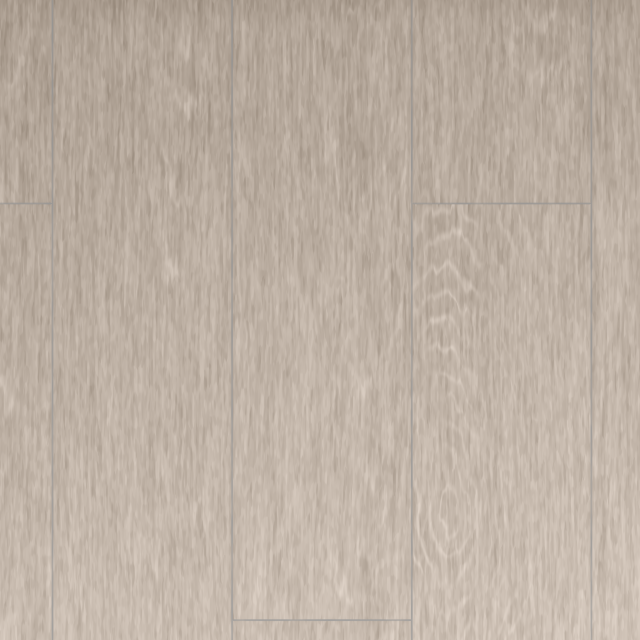
This texture is drawn by a Shadertoy shader. Its source:

```glsl
// Pale oak floor: wide upright planks with staggered end joints and thin grey seams.
// Stretched cellular noise makes the fibres; contours of a warped, elongated
// distance field make the growth rings, under a soft top-to-bottom light.

vec2 hash2(vec2 c) {
    return fract(sin(vec2(dot(c, vec2(127.1, 311.7)), dot(c, vec2(269.5, 183.3)))) * 43758.5);
}

// Smooth cellular noise: random cell tones blended by distance, about -1 to 1
float fibre(vec2 p) {
    vec2 cell = floor(p);
    float sum = 0.0, total = 0.0;
    for (int j = -1; j <= 1; j++) {
        for (int i = -1; i <= 1; i++) {
            vec2 id = cell + vec2(i, j);
            vec2 d = id + hash2(id) - p;
            float w = exp(-6.0 * dot(d, d));
            sum += w * (2.0 * hash2(id + 37.0).x - 1.0);
            total += w;
        }
    }
    return sum / total;
}

// Thin light growth rings; q is measured from the plank's left edge
float growthRings(vec2 q, vec2 plank, vec2 seed) {
    bool arched = plank == vec2(2.0, -1.0);
    vec2 heart = arched ? vec2(0.055, 0.2) : vec2(0.2, 1.6 + 0.3 * seed.x);
    float stretch = arched ? 0.36 : 0.12;

    // Layered sines make the rings wander sideways
    float sway = 0.007 * sin(q.y * 8.0 + seed.x * 6.3)
               + 0.004 * sin(q.y * 21.0 + q.x * 30.0 + seed.y * 6.3)
               + 0.002 * sin(q.y * 57.0 - q.x * 70.0);
    vec2 u = q - heart + vec2(sway, 0.0);
    float radius = length(u * vec2(1.0, stretch));
    float feather = 0.22 * fibre(q * vec2(110.0, 26.0) + seed * 50.0)
                  + 0.40 * fibre(q * vec2(18.0, 7.0) + seed * 90.0);
    float ring = pow(0.5 + 0.5 * cos(6.2832 * (radius * 66.0 + feather)), 5.0);

    // Rings fade away from the heart and come and go in patches
    float spread = arched ? 0.12 : 0.055;
    float fade = 0.12 + 0.88 * exp(-u.x * u.x / (spread * spread));
    float patches = smoothstep(-0.5, 0.6, fibre(q * vec2(30.0, 9.0) + seed * 70.0));
    return (ring - 0.25) * fade * mix(0.2, 1.0, patches);
}

void mainImage(out vec4 fragColor, in vec2 fragCoord) {
    vec2 p = fragCoord / iResolution.xy;
    float pixel = 1.0 / min(iResolution.x, iResolution.y);

    // Plank layout: each column is shifted up by a third of a plank
    vec2 size = vec2(0.2807, 1.953);
    float column = floor((p.x - 0.082) / size.x);
    vec2 start = vec2(0.082 + column * size.x, 0.031 + (column - 1.0) * size.y / 3.0);
    float row = floor((p.y - start.y) / size.y);
    vec2 plank = vec2(column, row);
    vec2 seed = hash2(plank + 11.0);
    vec2 q = vec2(p.x - start.x, p.y);

    // Fibres from hair-fine to broad, bent slightly along the plank
    vec2 bent = q + vec2(0.003 * sin(q.y * 6.0 + seed.x * 6.3), 0.0) + seed * 7.0;
    float tone = 0.030 * fibre(bent * vec2(340.0, 75.0))
               + 0.034 * fibre(bent * vec2(260.0, 20.0))
               + 0.017 * fibre(bent * vec2(135.0, 5.0))
               + 0.007 * fibre(bent * vec2(38.0, 2.0));

    // Short dark pores
    tone -= 0.034 * smoothstep(0.35, 0.8, fibre(bent * vec2(250.0, 30.0) + 60.0));

    tone += 0.070 * growthRings(q, plank, seed);
    tone += 0.010 * (seed.y - 0.5);

    // Light falls off towards the top
    tone += 0.052 - 0.105 * p.y + 0.025 * (p.x - 0.5);
    tone -= 0.030 * smoothstep(0.95, 1.0, p.y);
    vec3 color = vec3(0.747, 0.696, 0.647) + tone * vec3(0.98, 1.0, 1.04);

    // Thin soft seams, slightly uneven, with a faint bevel beside them
    vec2 local = vec2(q.x, p.y - start.y - row * size.y);
    vec2 edge = min(local, size - local);
    float gap = min(edge.x, edge.y);
    color -= 0.015 * exp(-gap / 0.002);
    float seam = 1.0 - smoothstep(0.0004, 0.0016 + pixel * 0.5, gap);
    float wear = 0.8 + 0.2 * fibre(p * 45.0);
    vec3 grout = vec3(0.615, 0.605, 0.595) + 0.5 * (0.05 - 0.1 * p.y);
    color = mix(color, grout, seam * wear);

    fragColor = vec4(clamp(color, 0.0, 1.0), 1.0);
}
```
